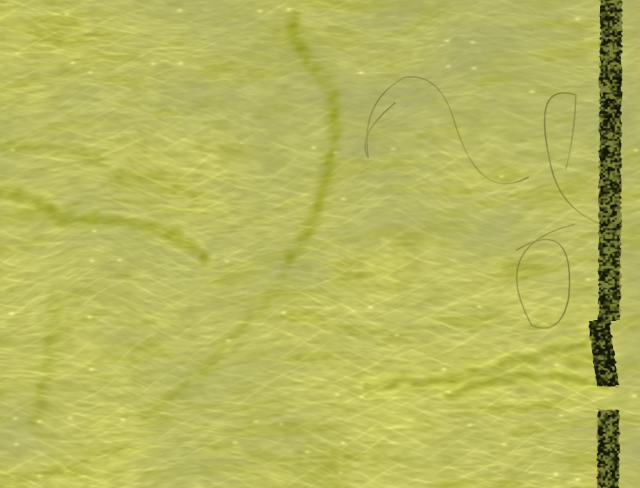
A Shadertoy shader for this texture:

```glsl
#define GREY_PULP   vec3(0.675, 0.685, 0.405)
#define PALE_PULP   vec3(0.765, 0.765, 0.365)
#define DEEP_YELLOW vec3(0.660, 0.670, 0.240)
#define STRAND_TINT vec3(0.590, 0.620, 0.160)
#define INK_DARK    vec3(0.080, 0.095, 0.010)
#define INK_WORN    vec3(0.490, 0.510, 0.220)
#define HAIR_TINT   vec3(0.420, 0.420, 0.200)
#define GRAIN       0.13
#define FIBRE_LIGHT 0.055
#define HAIR_WIDTH  0.0010
#define BAR_HALF    0.0222

// Hair control points: three chains of quadratic curves
const vec2 HAIRS[23] = vec2[23](
    vec2(.811, .787), vec2(.73, .72), vec2(.756, .676), vec2(.74, .79), vec2(.83, .84),
    vec2(.905, .85), vec2(.935, .744), vec2(.985, .59), vec2(1.084, .638),
    vec2(1.16, .655), vec2(1.175, .72), vec2(1.177, .804), vec2(1.09, .83),
    vec2(1.126, .676), vec2(1.145, .57), vec2(1.235, .54),
    vec2(1.177, .54), vec2(1.0, .5), vec2(1.09, .335), vec2(1.15, .31),
    vec2(1.165, .39), vec2(1.18, .56), vec2(1.06, .49));

float hash(vec2 p) {
    vec3 q = fract(p.xyx * 0.1031);
    q += dot(q, q.yzx + 33.33);
    return fract((q.x + q.y) * q.z);
}

float noise(vec2 p) {
    vec2 i = floor(p), f = fract(p);
    f = f * f * (3.0 - 2.0 * f);
    vec2 e = vec2(1, 0);
    return mix(mix(hash(i), hash(i + e), f.x),
               mix(hash(i + e.yx), hash(i + e.xx), f.x), f.y);
}

float fbm(vec2 p) {
    float sum = 0.0, amp = 0.53;
    for (int i = 0; i < 4; i++) {
        sum += amp * noise(p);
        p = p * 2.03 + 17.3;
        amp *= 0.5;
    }
    return sum;
}

vec2 turn(vec2 p, float a) {
    return vec2(cos(a) * p.x + sin(a) * p.y, cos(a) * p.y - sin(a) * p.x);
}

float curveDist(vec2 p, vec2 a, vec2 b, vec2 c) {
    float d = 9.0;
    vec2 last = a;
    for (int i = 1; i <= 12; i++) {
        float t = float(i) / 12.0;
        vec2 next = mix(mix(a, b, t), mix(b, c, t), t);
        vec2 v = next - last, w = p - last;
        d = min(d, length(w - v * clamp(dot(w, v) / dot(v, v), 0.0, 1.0)));
        last = next;
    }
    return d;
}

float ridge(float d, float width) { return exp(-d * d / (width * width)); }

// Short curved fibres, one per cell in several tilted grids
float fibres(vec2 p) {
    float sum = 0.0;
    for (int i = 0; i < 8; i++) {
        float k = float(i);
        vec2 q = turn(p, (hash(vec2(k, 3.7)) - 0.45) * 1.1) * vec2(7.0, 38.0) + k * 13.7 + 40.0;
        vec2 id = floor(q), f = fract(q);
        float h = hash(id + k), bend = hash(id + 51.0) - 0.5;
        float y = 0.35 + 0.3 * h + bend * 1.6 * (f.x - 0.5) * (f.x - 0.5);
        float ends = smoothstep(0.0, 0.25, f.x) * smoothstep(1.0, 0.75, f.x);
        sum += ridge(f.y - y, 0.09) * ends * (hash(id + 9.0) * 1.5 - 0.4);
    }
    return sum;
}

void mainImage(out vec4 fragColor, in vec2 fragCoord) {
    vec2 p = fragCoord / iResolution.y;
    float px = 1.0 / iResolution.y;
    vec2 warp = vec2(noise(p * 5.0), noise(p * 5.0 + 31.0)) - 0.5;
    vec2 wp = p + 0.05 * warp;

    // Cloudy pulp, yellower toward the lower left and the top corner
    float cloud = fbm(wp * vec2(5.0, 9.0) + 4.0);
    float pulp = 0.53 + 0.35 * (0.5 - p.y) + 1.3 * (cloud - 0.5);
    pulp += 0.3 * ridge(length(p - vec2(0.08, 0.98)), 0.3) - 0.25 * smoothstep(1.22, 1.3, p.x);
    pulp = clamp(pulp, 0.0, 1.0);
    vec3 col = mix(GREY_PULP, PALE_PULP, pulp);
    float streak = fbm(turn(wp, 0.12) * vec2(9.0, 38.0) + 70.0);
    col = mix(col, DEEP_YELLOW, 0.75 * smoothstep(0.5, 0.75, streak) * (0.3 + 0.7 * pulp));

    // Twisted strands and folds
    vec2 s = p + 0.012 * (vec2(noise(p * 30.0), noise(p * 30.0 + 8.0)) - 0.5);
    float stem = min(curveDist(s, vec2(.597, .97), vec2(.60, .89), vec2(.683, .82)),
                     curveDist(s, vec2(.683, .82), vec2(.70, .64), vec2(.60, .47)));
    float tail = curveDist(s, vec2(.60, .47), vec2(.54, .34), vec2(.30, .14));
    float fold = min(curveDist(s, vec2(-.02, .61), vec2(.09, .60), vec2(.12, .55)),
                     curveDist(s, vec2(.12, .55), vec2(.34, .56), vec2(.42, .47)));
    float crease = min(curveDist(s, vec2(.75, .205), vec2(.98, .215), vec2(1.22, .31)),
                       curveDist(s, vec2(.92, .19), vec2(1.05, .25), vec2(1.24, .215)));
    float wisp = min(curveDist(s, vec2(-.02, .69), vec2(.12, .71), vec2(.20, .67)),
                     curveDist(s, vec2(.11, .38), vec2(.115, .27), vec2(.07, .14)));
    float tint = 0.75 * ridge(stem, 0.014) + 0.35 * ridge(tail, 0.013)
               + 0.75 * ridge(fold, 0.013) + 0.55 * ridge(crease, 0.012) + 0.4 * ridge(wisp, 0.015);
    tint *= 0.35 + 1.1 * noise(turn(p, 0.7) * vec2(40.0, 75.0));
    col = mix(col, STRAND_TINT, clamp(tint, 0.0, 0.9));
    float sheen = ridge(fold - 0.019, 0.008) + ridge(crease - 0.015, 0.008);
    col += vec3(0.08, 0.08, 0.03) * sheen * noise(wp * vec2(30.0, 120.0));

    // Fine horizontal grain, fibres and pale flecks
    float grain = noise(turn(wp, 0.1) * vec2(34.0, 170.0))
                + 0.6 * noise(turn(wp, -0.2) * vec2(70.0, 140.0)) - 0.8;
    col += GRAIN * grain * (0.3 + 0.4 * pulp) * vec3(1.0, 1.0, 0.8);
    col += FIBRE_LIGHT * fibres(wp) * (0.3 + 0.7 * pulp) * vec3(1.0, 1.0, 0.7);
    vec2 cell = floor(p * 18.0), spot = fract(p * 18.0) - 0.3 - 0.4 * hash(cell + 5.0);
    col += 0.14 * step(0.87, hash(cell)) * ridge(length(spot * vec2(0.6, 1.0)), 0.06);

    // Loose hairs
    float hair = 9.0;
    for (int k = 0; k < 10; k++) {
        int i = 2 * k + int(k > 3) + int(k > 6);
        hair = min(hair, curveDist(p + 0.01 * warp, HAIRS[i], HAIRS[i + 1], HAIRS[i + 2]));
    }
    float hairMask = 1.0 - smoothstep(HAIR_WIDTH - 0.5 * px, HAIR_WIDTH + px, hair);
    col = mix(col, HAIR_TINT, hairMask * (0.25 + 0.5 * noise(p * 25.0)));

    // Worn ink bar: upper length, slanted stub, gap, lower length
    float stub = smoothstep(0.345, 0.341, p.y) * step(0.18, p.y);
    float centre = mix(1.246 + 0.0066 * p.y, 1.245 - 0.14 * (p.y - 0.215), stub);
    float rough = 0.005 * (noise(p * 190.0) - 0.5);
    float across = abs(p.x - centre) + rough;
    float bar = 1.0 - smoothstep(BAR_HALF - px, BAR_HALF + px, across);
    float gap = smoothstep(0.158, 0.162, p.y + rough) * smoothstep(0.211, 0.207, p.y + rough);
    float wear = 0.6 * noise(p * vec2(210.0, 230.0)) + 0.4 * noise(p * vec2(90.0, 130.0) + 7.0);
    wear += 0.1 * ridge(across, 0.009) - 0.12 * stub;
    vec3 ink = mix(INK_DARK, INK_WORN, smoothstep(0.25, 0.8, wear));
    col = mix(col, ink, bar * (1.0 - gap));

    fragColor = vec4(clamp(col, 0.0, 1.0), 1.0);
}
```
